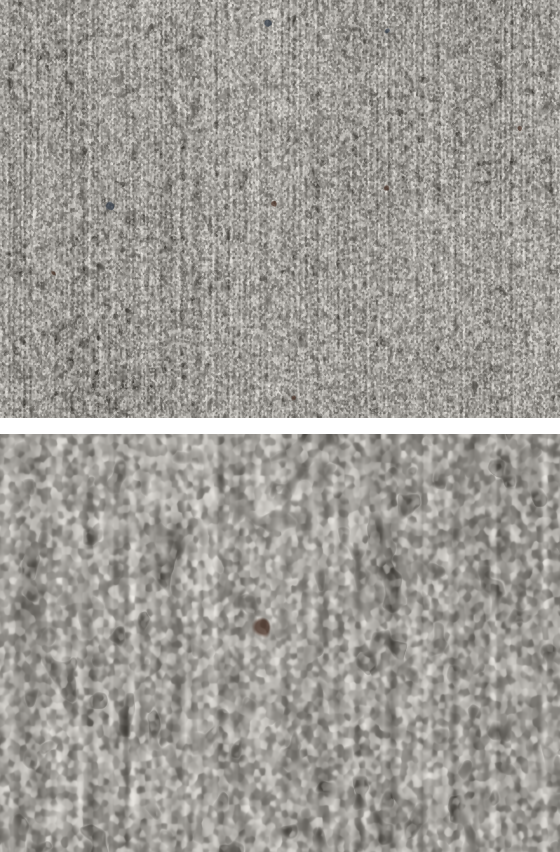
Top: the whole. Bottom: its middle third, enlarged.
A WebGL 2 fragment shader for this texture:

```glsl
#version 300 es
precision highp float;
// Broom-finished concrete: fine grit, vertical grooves, dark flecks and a few pebbles.

uniform vec2 u_resolution;
out vec4 fragColor;

// Three random values in 0..1 for an integer cell
vec3 hash3(vec2 cell) {
    uvec3 v = uvec3(uvec2(ivec2(cell) + 4096), 77u) * 1664525u + 1013904223u;
    v.x += v.y * v.z; v.y += v.z * v.x; v.z += v.x * v.y;
    v ^= v >> 16u;
    v.x += v.y * v.z; v.y += v.z * v.x; v.z += v.x * v.y;
    return vec3(v >> 8u) / 16777216.0;
}

// Soft cellular noise: random cell shades blended around jittered centres
float grains(vec2 p) {
    vec2 cell = floor(p);
    float shade = 0.0, total = 0.0;
    for (int y = -1; y <= 1; y++) {
        for (int x = -1; x <= 1; x++) {
            vec2 id = cell + vec2(x, y);
            vec3 h = hash3(id);
            vec2 d = id + 0.1 + 0.8 * h.xy - p;
            float weight = exp(-4.5 * dot(d, d));
            shade += weight * h.z;
            total += weight;
        }
    }
    return shade / total;
}

// Parallel grooves from layered sines, fading in and out across the slab
float grooves(vec2 p) {
    float x = p.x + 0.0005 * sin(p.y * 7.0 + p.x * 14.0);
    float fade = 0.75 + 0.25 * sin(p.x * 23.0 + 2.0 * sin(p.y * 5.0));
    return fade * (sin(x * 471.0 + 1.2 * sin(x * 31.0)) + 0.5 * sin(x * 743.0));
}

void main() {
    vec2 p = gl_FragCoord.xy / u_resolution.y;

    // Faint weathering and grit at two sizes
    float patches = 0.5 * grains(p * 4.0 + 31.0) + 0.5 * grains(p * 15.0 + 57.0) - 0.5;
    float grit = grains(p * vec2(240.0, 205.0)) - 0.5;
    float clumps = grains(p * vec2(125.0, 95.0) + 300.0) - 0.5;
    float shade = 0.629 + 0.37 * grit + 0.11 * clumps + 0.05 * patches;

    // Brushed grooves, and long thin streaks along them
    float streaks = grains(vec2(p.x * 190.0, p.y * 0.9) + 700.0) - 0.5;
    shade += 0.04 * grooves(p) + 0.13 * streaks;

    // Small dark flecks, slightly denser in the weathered areas
    float fleck = grains(p * vec2(92.0, 76.0) + 900.0) - 0.2 * patches + 0.2 * grit;
    shade -= 0.17 * smoothstep(0.71, 0.9, fleck);

    vec3 color = shade - vec3(0.0, 0.01, 0.03);

    // Sparse pebbles, slate blue or rust
    vec2 cell = floor(p * 5.0);
    vec3 place = hash3(cell + 1500.0);
    vec3 kind = hash3(cell + 2100.0);
    vec2 offset = p - (cell + 0.2 + 0.6 * place.xy) / 5.0;
    float radius = mix(0.005, 0.013, kind.x * kind.x * kind.x);
    float edge = length(offset) + 0.004 * clumps - radius;
    float pebble = step(place.z, 0.25) * (1.0 - smoothstep(-0.002, 0.002, edge));
    vec3 stone = mix(vec3(0.28, 0.31, 0.35), vec3(0.34, 0.26, 0.22), step(0.65, kind.y));
    color = mix(color, stone + 0.12 * grit, 0.9 * pebble);

    fragColor = vec4(clamp(color, 0.0, 1.0), 1.0);
}
```
